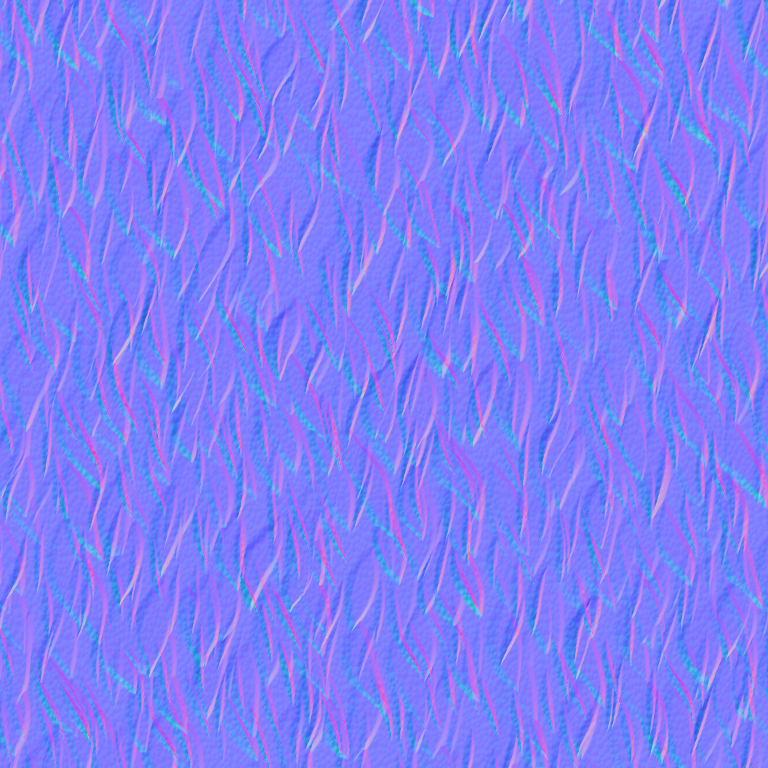
Give the GLSL for this texture map, as a WebGL 2 fragment shader.

```glsl
#version 300 es
precision highp float;
// Normal map of matted, hanging fibres: pointed tufts overlap like shingles
// and carry thin slanted strands. Both are scattered on jittered grids into one
// height field, roughened by cellular grain; its slope gives the colour.
uniform vec2 u_resolution;
out vec4 fragColor;

vec2 hash2(vec2 p) {
    vec3 q = fract(p.xyx * vec3(0.1031, 0.1030, 0.0973));
    q += dot(q, q.yzx + 33.33);
    return fract((q.xx + q.yz) * q.zy);
}

// Cellular noise: distance to the nearest jittered point
float grain(vec2 p) {
    vec2 id = floor(p);
    float nearest = 2.0;
    for (int j = -1; j <= 1; j++)
    for (int i = -1; i <= 1; i++) {
        vec2 cell = id + vec2(i, j);
        vec2 d = cell + hash2(cell + 211.0) - p;
        nearest = min(nearest, dot(d, d));
    }
    return sqrt(nearest);
}

// Highest of the scattered leaning blades, 0 to 1; size is half width, half length
float blades(vec2 p, vec2 grid, vec2 size, float bevel, float seed) {
    vec2 id = floor(p * grid);
    float top = 0.0;
    for (int j = -1; j <= 1; j++)
    for (int i = -1; i <= 1; i++) {
        vec2 cell = id + vec2(i, j);
        vec2 place = hash2(cell + seed);
        vec2 trait = hash2(cell + seed + 57.0);
        vec2 d = p - (cell + place) / grid;
        float along = d.y / size.y;
        if (abs(along) > 1.0) continue;

        // Shear to lean, with a steep right flank and a gentle left one
        float across = d.x + mix(-0.32, 0.45, trait.x) * d.y;
        across *= across > 0.0 ? 1.35 : 0.75;
        float halfWidth = size.x * (1.0 - along * along);
        float ridge = smoothstep(0.0, bevel, halfWidth - abs(across));

        // Rise from the root at the top to the free tip below
        float rise = 0.6 - 0.4 * along;
        top = max(top, ridge * rise * mix(0.3, 1.0, trait.y));
    }
    return top;
}

float height(vec2 p) {
    float rough = grain(p * vec2(165.0, 120.0));
    p.x += 0.004 * sin(p.y * 38.0 + 3.0 * sin(p.x * 17.0));
    p += vec2(0.0014, 0.0008) * rough;
    float tufts = max(blades(p, vec2(15.0, 11.0), vec2(0.024, 0.070), 0.012, 3.0),
                      blades(p, vec2(15.0, 11.0), vec2(0.021, 0.060), 0.010, 131.0));
    float strands = blades(p, vec2(30.0, 16.0), vec2(0.0075, 0.052), 0.0075, 307.0);
    return 0.0062 * tufts + 0.0056 * strands + 0.0005 * rough;
}

void main() {
    vec2 p = gl_FragCoord.xy / min(u_resolution.x, u_resolution.y);

    // Central differences, wide enough to smooth the edges
    vec2 e = vec2(0.0011, 0.0);
    vec2 slope = vec2(height(p + e.xy) - height(p - e.xy),
                      height(p + e.yx) - height(p - e.yx)) / (2.0 * e.x);

    // Green points down the canvas
    vec3 normal = normalize(vec3(-slope.x, slope.y, 1.0));
    fragColor = vec4(0.5 + 0.5 * normal, 1.0);
}
```
